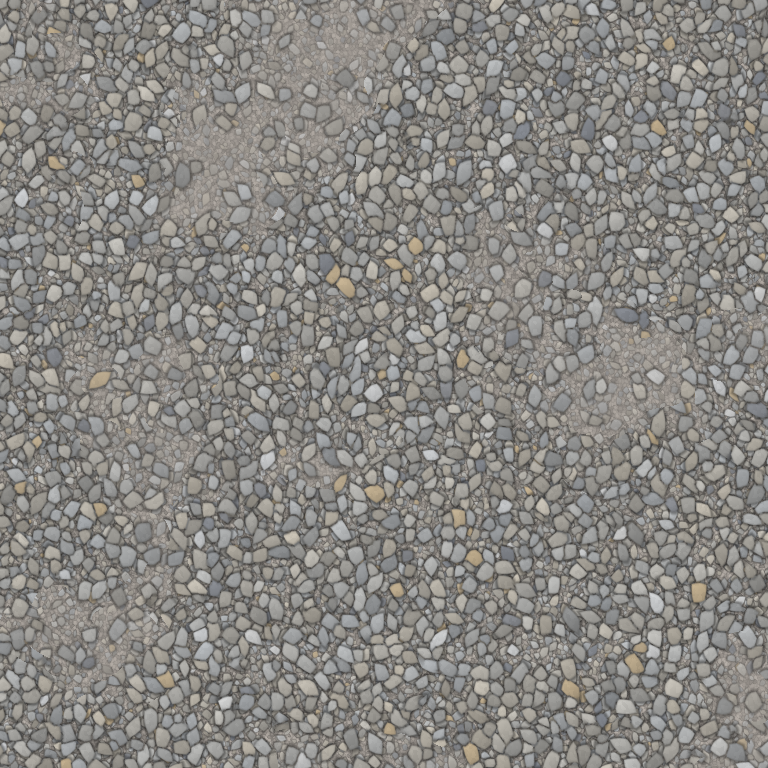
Write a WebGL 1 fragment shader that draws this texture.

```glsl
precision highp float;
// Grey crushed gravel: packed angular pebbles over fine grit, with dusty bare patches.
uniform vec2 u_resolution;

const vec3 SAND = vec3(0.635, 0.61, 0.585);
const vec3 DARK_STONE = vec3(0.51, 0.51, 0.505);
const vec3 LIGHT_STONE = vec3(0.76, 0.755, 0.74);
const vec3 COOL_TINT = vec3(0.965, 0.995, 1.035);
const vec3 WARM_TINT = vec3(1.03, 1.0, 0.945);
const vec3 CHALK = vec3(0.80, 0.81, 0.82);
const vec3 OCHRE = vec3(0.74, 0.65, 0.50);
const vec3 SLATE = vec3(0.43, 0.45, 0.49);
const vec2 LIGHT_DIR = vec2(-0.5, 0.85);

struct Stone {
  float edge;   // distance inside the outline, negative outside
  float slope;  // facing towards the light
  vec2 id;
};

vec3 hash3(vec2 p) {
  vec3 q = fract(p.xyx * vec3(0.1031, 0.1030, 0.0973));
  q += dot(q, q.yxz + 33.33);
  return fract((q.xxy + q.yzz) * q.zyx);
}

// Layered, warped sines for broad patches
float patches(vec2 p) {
  float sum = 0.0;
  float amp = 0.5;
  for (int i = 0; i < 5; i++) {
    p = mat2(0.8, -0.6, 0.6, 0.8) * p * 1.7 + 1.3;
    sum += amp * sin(p.x + 1.4 * sin(p.y)) * cos(p.y + 0.8 * sin(p.x));
    amp *= 0.68;
  }
  return sum;
}

// Rounded, stretched polygon with random facets
float pebble(vec2 q, vec2 id) {
  vec3 r = hash3(id + 5.3);
  float turn = (r.x - 0.5) * 2.2 + 0.2;
  float c = cos(turn);
  float s = sin(turn);
  q = mat2(c, -s, s, c) * q * vec2(1.2, mix(0.75, 1.0, r.y));
  float facet = 0.0;
  for (int k = 0; k < 6; k++) {
    float n = float(k);
    float a = n * 1.047 + 0.5 * sin(r.z * 40.0 + n * 2.4);
    float reach = 1.0 + 0.18 * sin(r.y * 50.0 + n * 1.9);
    facet = max(facet, dot(q, vec2(cos(a), sin(a))) * reach);
  }
  return mix(facet, length(q), 0.35) - mix(0.36, 0.58, r.z);
}

// Cellular search: neighbouring pebbles meet halfway
Stone nearestStone(vec2 p, float density) {
  vec2 cell = floor(p);
  float first = 9.0;
  float second = 9.0;
  Stone stone = Stone(-9.0, 0.0, cell);
  for (int y = -1; y <= 1; y++) {
    for (int x = -1; x <= 1; x++) {
      vec2 id = cell + vec2(float(x), float(y));
      vec3 r = hash3(id);
      vec2 q = p - id - 0.5 - (r.xy - 0.5) * 0.8;
      float d = r.z < density ? pebble(q, id) : 9.0;
      if (d < first) {
        second = first;
        first = d;
        stone.id = id;
        stone.slope = dot(q, LIGHT_DIR);
      } else {
        second = min(second, d);
      }
    }
  }
  stone.edge = min(-first, 0.5 * (second - first));
  return stone;
}

vec3 stoneColor(vec2 id) {
  vec3 r = hash3(id + 31.7);
  vec3 s = hash3(id + 71.1);
  vec3 color = mix(DARK_STONE, LIGHT_STONE, 0.5 * (r.x + s.x));
  color *= mix(COOL_TINT, WARM_TINT, r.y);
  color = mix(color, CHALK, 0.8 * step(0.985, r.z));
  color = mix(color, OCHRE, 0.75 * step(r.z, 0.02));
  return mix(color, SLATE, 0.7 * step(0.02, r.z) * step(r.z, 0.05));
}

// Shade the ground around one layer of pebbles, then lay them on top
vec3 layStones(vec3 ground, vec2 uv, float cells, float density, float shadow) {
  Stone stone = nearestStone(uv * cells + cells * 0.37, density);
  float soft = max(0.9 * cells / u_resolution.y, 0.03);
  float cover = smoothstep(-soft, soft, stone.edge - 0.04);
  float rim = smoothstep(0.0, 0.17, stone.edge);
  vec3 top = stoneColor(stone.id) * mix(0.83, 1.0, rim) * (1.0 + 0.15 * stone.slope);
  ground *= 1.0 - shadow * smoothstep(-0.22, 0.02, stone.edge);
  return mix(ground, top, cover);
}

void main() {
  vec2 uv = gl_FragCoord.xy / u_resolution.y;
  float bare = smoothstep(0.0, 0.65, patches(uv * 3.0));

  // Fine grit bed
  Stone grit = nearestStone(uv * 210.0, 0.95);
  float grain = hash3(grit.id + 11.9).x;
  vec3 color = SAND * mix(0.84, 1.12, grain) * mix(0.85, 1.0, smoothstep(-0.1, 0.2, grit.edge));

  // Pebbles from small to large, thinning out on bare ground
  color = layStones(color, uv, 128.0, mix(0.70, 0.45, bare), 0.20);
  color = layStones(color, uv, 79.0, mix(0.70, 0.25, bare), 0.30);
  color = mix(color, SAND, 0.35 * bare);
  color = layStones(color, uv, 47.0, mix(0.86, 0.22, bare), 0.38);

  // Dust and surface speckle
  color = mix(color, SAND, 0.06 + 0.14 * bare);
  color *= 0.97 + 0.06 * grain;
  gl_FragColor = vec4(color, 1.0);
}
```
